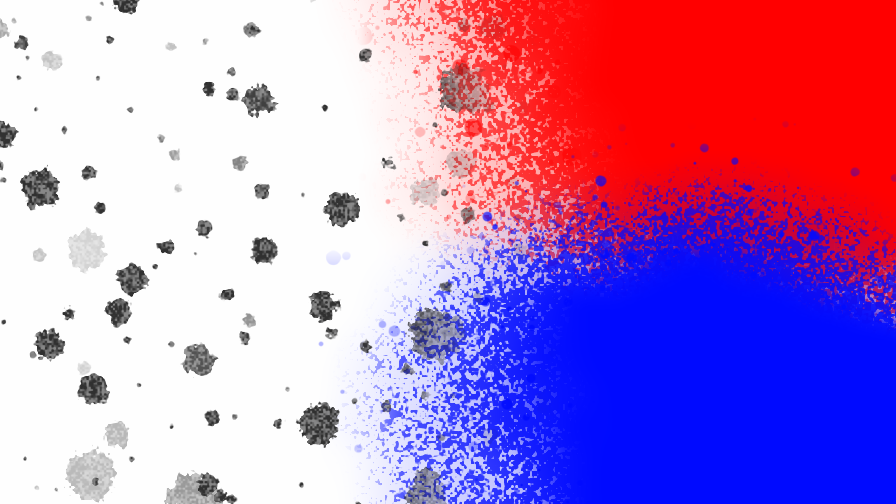
A WebGL 2 fragment shader for this background:

```glsl
#version 300 es
precision highp float;
// Sprayed red and blue paint drifting in from the right over white paper,
// with charcoal ink blots on the left. Spray is thresholded noise over smooth
// coverage fields; blots and drops are hashed circles on jittered grids.

uniform vec2 u_resolution;
out vec4 fragColor;

const vec3 PAPER = vec3(0.998);
const vec3 RED = vec3(1.0, 0.0, 0.0);
const vec3 BLUE = vec3(0.0, 0.04, 1.0);
const vec3 INK = vec3(0.1);

vec3 hash3(vec2 cell, float seed) {
    vec3 h = fract(vec3(cell.xyx + seed * 7.31) * vec3(0.1031, 0.1030, 0.0973));
    h += dot(h, h.yxz + 33.33);
    return fract((h.xxy + h.yzz) * h.zyx);
}

float noise(vec2 p) {
    vec2 i = floor(p), f = fract(p);
    f = f * f * (3.0 - 2.0 * f);
    float low = mix(hash3(i, 1.0).x, hash3(i + vec2(1, 0), 1.0).x, f.x);
    float high = mix(hash3(i + vec2(0, 1), 1.0).x, hash3(i + vec2(1, 1), 1.0).x, f.x);
    return mix(low, high, f.y);
}

// Fine speckle that fills in as coverage rises, softened by a thin wash
float spray(vec2 p, float coverage, float wash) {
    float n = 0.6 * noise(p * 215.0) + 0.4 * noise(p * 105.0 + 19.0);
    n = clamp((n - 0.5) * 1.7 + 0.5, 0.16, 0.84);
    float specks = smoothstep(n - 0.15, n + 0.15, coverage);
    return mix(specks, coverage, wash);
}

// Scattered discs: one candidate per cell, kept with the given chance
float scatter(vec2 p, float cellSize, float chance, vec2 radii, float rough, float seed, float aa) {
    vec2 home = floor(p / cellSize);
    float ragged = noise(p * 65.0 + seed) + 0.9 * noise(p * 180.0) - 0.95;
    float cover = 0.0;
    for (int y = -1; y <= 1; y++) {
        for (int x = -1; x <= 1; x++) {
            vec2 cell = home + vec2(x, y);
            vec3 place = hash3(cell, seed);
            vec3 kind = hash3(cell, seed + 5.0);
            float radius = mix(radii.x, radii.y, kind.x * kind.x);
            float d = length(p - (cell + place.xy) * cellSize) - radius;
            d += ragged * rough * radius;
            float tone = mix(0.2, 1.0, smoothstep(0.0, 0.35, kind.y));
            float disc = tone * smoothstep(aa, -aa, d) * step(place.z, chance);
            cover = max(cover, disc);
        }
    }
    return cover;
}

float band(float x, float start, float end, float soft) {
    return smoothstep(start - soft, start + soft, x) * smoothstep(end + soft, end - soft, x);
}

void main() {
    vec2 p = gl_FragCoord.xy / u_resolution.y;
    float aa = 1.0 / u_resolution.y;
    float drift = noise(p * 5.0) + 0.5 * noise(p * 13.0) - 0.75;

    // Red cloud: fades toward the left and below
    float redX = p.x - 0.32 * (1.0 - p.y) + 0.08 * drift;
    float redCover = smoothstep(0.56, 1.22, redX)
                   * smoothstep(0.36, 0.64, p.y + 0.05 * drift + 0.1 * smoothstep(1.0, 1.5, p.x));
    vec3 color = mix(PAPER, RED, spray(p, redCover, 0.5));

    // Red drops on the pale side of the cloud
    float redZone = band(p.x, 0.76, 1.15, 0.06) * smoothstep(0.52, 0.62, p.y);
    float redDrops = scatter(p, 0.055, 0.25, vec2(0.004, 0.021), 0.12, 11.0, aa);
    color = mix(color, RED, 0.6 * redDrops * redZone);

    // Blue cloud: arched top edge, soft left edge
    float arch = 0.55 - 0.5 * (p.x - 1.33) * (p.x - 1.33);
    float height = p.y - arch + 0.06 * drift;
    float leftFade = smoothstep(0.6, 1.2, p.x + 0.08 * drift - 0.12 * abs(p.y - 0.27));
    float blueCover = leftFade * smoothstep(0.16, -0.14, height);
    color = mix(color, BLUE, spray(p + 3.7, blueCover, 0.4));

    // Blue spatter above the arch and pale drops to the left
    float spatterZone = smoothstep(0.85, 1.0, p.x) * smoothstep(0.25, 0.08, height);
    float spatter = scatter(p, 0.04, 0.3, vec2(0.002, 0.011), 0.12, 23.0, aa);
    color = mix(color, BLUE, 0.8 * spatter * spatterZone);
    float paleZone = band(p.x, 0.57, 0.95, 0.03) * band(p.y, 0.1, 0.48, 0.05);
    float paleDrops = scatter(p, 0.07, 0.25, vec2(0.004, 0.016), 0.1, 31.0, aa);
    color = mix(color, BLUE, 0.3 * paleDrops * paleZone);

    // Charcoal blots in three sizes, grainy and ragged
    float ink = scatter(p, 0.2, 0.4, vec2(0.025, 0.056), 0.35, 41.0, aa);
    ink = max(ink, scatter(p, 0.12, 0.45, vec2(0.012, 0.03), 0.5, 53.0, aa));
    ink = max(ink, scatter(p, 0.05, 0.13, vec2(0.004, 0.013), 0.8, 67.0, aa));
    float grain = 0.7 * noise(p * 230.0) + 0.3 * noise(p * 70.0);
    ink *= mix(0.55, 0.95, smoothstep(0.2, 0.75, grain));

    // Paint veils the ink, which dies out to the right
    float veil = mix(0.95, 0.2, smoothstep(0.0, 0.7, max(redCover, blueCover)));
    ink *= veil * smoothstep(1.15, 0.85, p.x);
    color = mix(color, INK, ink);

    fragColor = vec4(color, 1.0);
}
```
